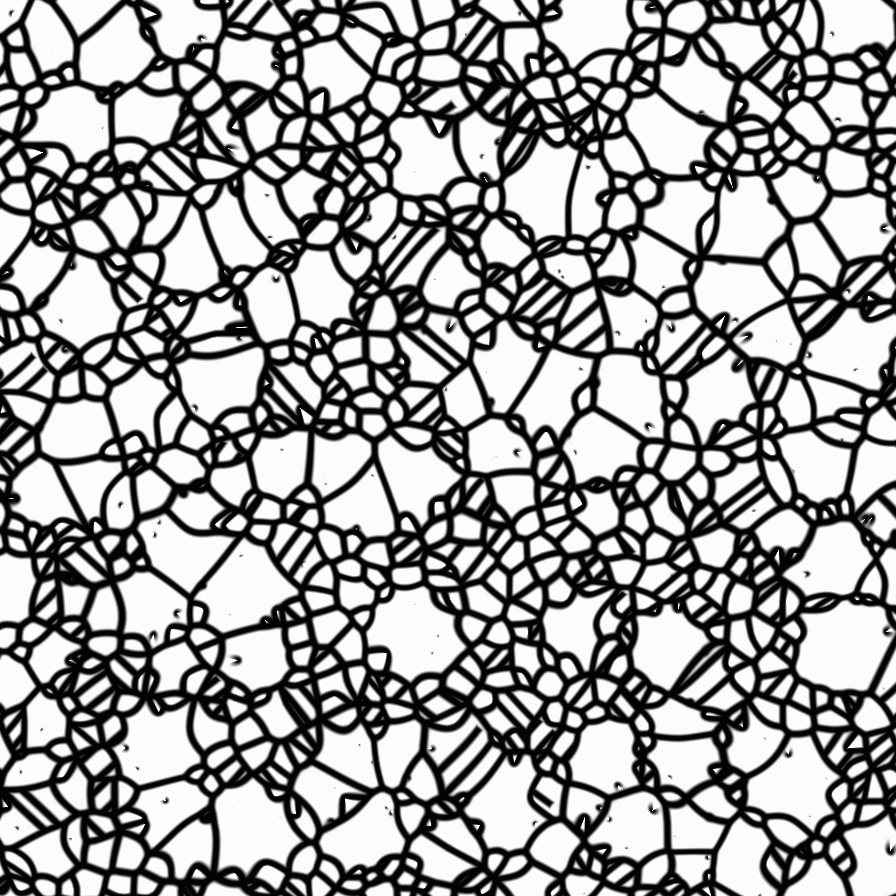
Write a WebGL 1 fragment shader that draws this pattern.

```glsl
precision highp float;
// Polished metal grains: a black network of boundaries on white.
// Seeds of very unequal radius compete in an additively weighted Voronoi
// diagram; some grains also carry slanted pairs of twin lines.
uniform vec2 u_resolution;

const float GRID = 32.0;   // seed cells along the canvas height
const int REACH = 3;       // search distance in cells

vec3 hash3(vec2 p) {
  vec3 q = fract(p.xyx * vec3(0.1031, 0.1030, 0.0973));
  q += dot(q, q.yxz + 33.33);
  return fract((q.xxy + q.yzz) * q.zyx);
}

float noise(vec2 p) {
  vec2 i = floor(p), f = fract(p);
  f = f * f * (3.0 - 2.0 * f);
  return mix(mix(hash3(i).x, hash3(i + vec2(1.0, 0.0)).x, f.x),
             mix(hash3(i + vec2(0.0, 1.0)).x, hash3(i + 1.0).x, f.x), f.y);
}

// Position (xy) and radius (z) of a cell's seed; big radii gather in patches.
vec3 grainSeed(vec2 cell) {
  vec3 h = hash3(cell + 71.0);
  float rarity = mix(2.0, 10.0, noise(cell * 0.14 + 5.3));
  return vec3(cell + h.xy, 1.5 * pow(h.z, rarity));
}

float smoothMin(float a, float b, float k) {
  float h = max(k - abs(a - b), 0.0) / k;
  return min(a, b) - 0.25 * k * h * h;
}

// Distance to a pair of parallel lines crossing the grain, if it has any.
float twinLines(vec2 p, vec3 grain) {
  vec3 h = hash3(floor(grain.xy * 64.0) + 9.0);
  vec3 g = hash3(floor(grain.xy * 64.0) + 205.0);
  if (h.x > 0.32 || grain.z > 1.1) return 10.0;
  float angle = 0.8 + 0.3 * (h.y - 0.5);
  if (g.x < 0.2) angle = -angle;
  vec2 along = vec2(cos(angle), sin(angle));
  vec2 q = p - grain.xy;
  float across = dot(q, vec2(-along.y, along.x)) + 0.6 * (g.y - 0.5);
  float lines = abs(abs(across) - mix(0.22, 0.42, h.z));
  float end = dot(q, along) - mix(0.1, 3.0, g.z);
  return max(lines, end);
}

void main() {
  vec2 uv = gl_FragCoord.xy / u_resolution.y;

  // Bend the plane a little so that boundaries curve.
  vec2 bend = vec2(noise(uv * 13.0), noise(uv * 13.0 + 40.0)) - 0.5;
  vec2 p = uv * GRID + 0.45 * bend;
  vec2 home = floor(p);

  // First pass: the grain that owns this point.
  vec3 grain = vec3(0.0);
  float nearest = 100.0;
  for (int y = -REACH; y <= REACH; y++) {
    for (int x = -REACH; x <= REACH; x++) {
      vec3 s = grainSeed(home + vec2(float(x), float(y)));
      float d = length(p - s.xy) - s.z;
      if (d < nearest) {
        nearest = d;
        grain = s;
      }
    }
  }

  // Second pass: distance to the boundary with every other grain.
  vec2 ownRay = normalize(p - grain.xy + 1e-5);
  float edge = 10.0;
  for (int y = -REACH; y <= REACH; y++) {
    for (int x = -REACH; x <= REACH; x++) {
      vec3 s = grainSeed(home + vec2(float(x), float(y)));
      vec2 away = p - s.xy;
      if (distance(s.xy, grain.xy) > 1e-3) {
        float gap = length(away) - s.z - nearest;
        float slope = length(normalize(away + 1e-5) - ownRay);
        edge = smoothMin(edge, gap / max(slope, 1e-3), 0.08);
      }
    }
  }
  edge = smoothMin(edge, twinLines(p, grain), 0.06);

  // Soft black lines on white.
  float halfWidth = 0.0039 * GRID;
  float blur = max(0.0022, 0.8 / u_resolution.y) * GRID;
  float white = smoothstep(halfWidth - blur, halfWidth + blur, edge);
  gl_FragColor = vec4(vec3(mix(0.01, 0.99, white)), 1.0);
}
```
